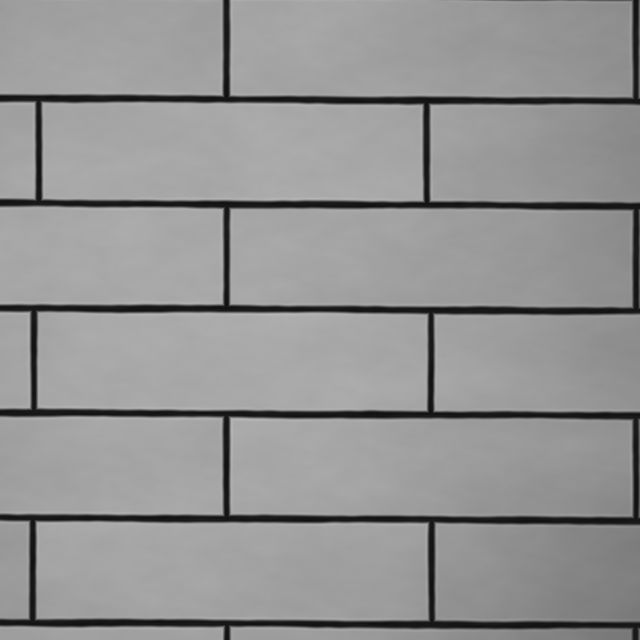
Give the GLSL for this texture, as a Shadertoy shader.

```glsl
// Grey wall of long tiles in running bond with thin, near-black joints.
// Each joint is a wavering distance line; tiles get layered-sine clouding,
// a small tint of their own, pale rims and a broad falloff of light.

float hash(vec2 p) {
    p = fract(p * vec2(0.1031, 0.1137));
    p += dot(p, p.yx + 33.33);
    return fract((p.x + p.y) * p.x * 7.31 + p.y * 91.7);
}

// Slow wander plus small nicks along a joint, about -1 to 1
float waver(float s, float seed) {
    return 0.5 * sin(s * 9.0 + seed * 2.4)
         + 0.3 * sin(s * 27.0 + seed * 5.1)
         + 0.2 * sin(s * 83.0 + 2.0 * sin(s * 37.0 + seed));
}

// Warped sines, turned and refined at every layer
float clouds(vec2 p) {
    float sum = 0.0, amp = 0.5;
    for (int i = 0; i < 5; i++) {
        sum += amp * sin(p.x + 1.3 * sin(p.y)) * sin(p.y + 1.1 * sin(p.x * 0.7));
        p = mat2(1.5, 1.1, -1.1, 1.5) * p + 2.7;
        amp *= 0.62;
    }
    return sum;
}

void mainImage(out vec4 fragColor, in vec2 fragCoord) {
    vec2 p = fragCoord / iResolution.xy;
    p.y = 1.0 - p.y; // rows count downwards

    // Bed joints, tilted slightly
    float course = 0.1638;
    float r = (p.y - 0.1535 - 0.005 * p.x) / course + 1.0;
    float bed = floor(r + 0.5);
    float bedOffset = (r - bed) * course - 0.0009 * waver(p.x, bed);
    float bedDist = abs(bedOffset) - 0.0053 - 0.0008 * waver(p.x * 1.3, bed + 7.0);
    float row = bedOffset < 0.0 ? bed - 1.0 : bed;

    // Upright joints on alternate rows; shifted ones draw together near the top
    bool shifted = mod(row, 2.0) > 0.5;
    float squeeze = shifted ? 1.0 / (row * row) : 0.0;
    float start = shifted ? 0.052 + 0.008 * squeeze : 0.3545;
    float pitch = shifted ? 0.6225 - 0.0155 * squeeze : 0.639;
    float post = floor((p.x - start) / pitch + 0.5);
    float postOffset = p.x - start - post * pitch
                     - 0.002 * (hash(vec2(post + 9.0, row + 4.0)) - 0.5)
                     - 0.0006 * waver(p.y * 1.4, row + post * 3.0);
    float postDist = abs(postOffset) - 0.0048 - 0.0005 * waver(p.y * 1.7, post + row);
    vec2 tile = vec2(postOffset < 0.0 ? post - 1.0 : post, row);

    // Light falls off from the upper left of centre
    vec2 fromLight = (p - vec2(0.3, 0.42)) * vec2(1.0, 0.75);
    float shade = 0.658 - 0.21 * dot(fromLight, fromLight);
    shade -= 0.05 * smoothstep(0.55, 1.0, p.x) * smoothstep(0.65, 1.0, p.y);

    // Tile tint, broad streaky clouds and faint mottling
    float tint = hash(tile + 17.0);
    shade += 0.026 * (tint - 0.5);
    shade += 0.024 * clouds(p * vec2(6.0, 15.0) + tint * 40.0);
    shade += 0.008 * clouds(p * vec2(60.0, 90.0) + tint * 20.0);

    // Pale, patchy rims beside the joints
    float d = min(bedDist, postDist);
    float rim = exp(-pow((d - 0.0036) / 0.0018, 2.0));
    shade += rim * (0.024 + 0.02 * waver(p.x + p.y, tint * 6.0));

    // Joint colour and softened edge
    float grout = 0.085 + 0.02 * waver(p.x * 2.0 + p.y * 3.0, row);
    float soft = max(0.0031, 0.8 / iResolution.y);
    fragColor = vec4(vec3(mix(grout, shade, smoothstep(-soft, soft, d))), 1.0);
}
```
